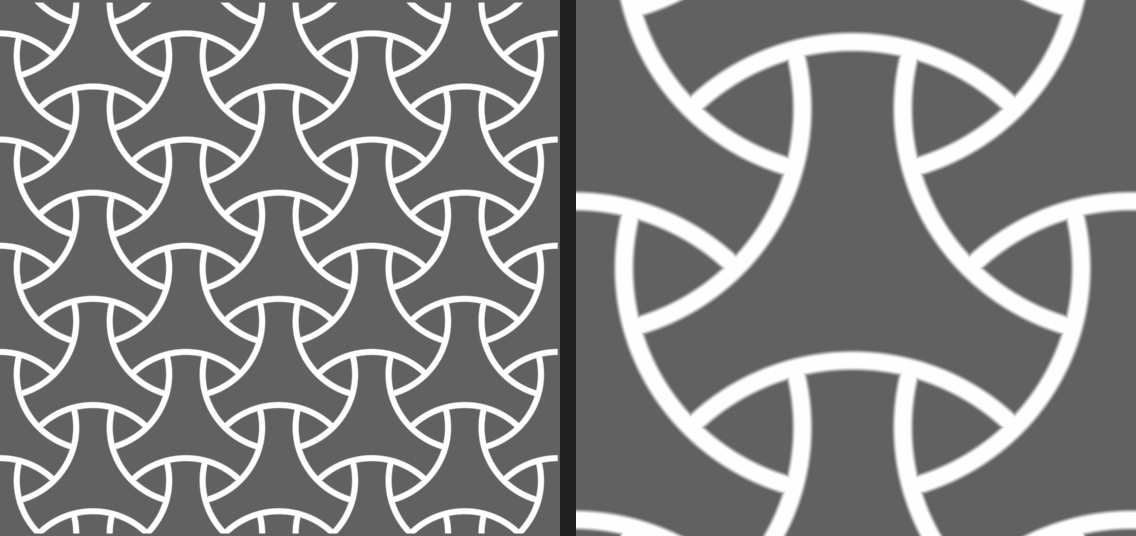
Left: the whole. Right: its middle third, enlarged.
A WebGL 2 fragment shader for this pattern:

```glsl
#version 300 es
precision highp float;

uniform vec2 u_resolution;
out vec4 fragColor;

#define REPEATS vec2(3.0, 5.0)
#define FIELD_MIN vec2(0.0, 0.0046)
#define FIELD_MAX vec2(0.996, 0.9952)
#define ARC_RADIUS 0.71
#define LINE_WIDTH 0.057
#define EDGE_SOFTNESS 0.009
#define GROUND_COLOR vec3(0.38)
#define LINE_COLOR vec3(0.995)

const float PI = 3.14159265;
const vec2 CELL = vec2(1.7320508, 1.0); // two lattice points per cell, spaced by 1

// Distance to three arcs on one circle, facing up, lower left and lower right.
float threeArcs(vec2 p) {
    float sector = PI / 1.5;
    float angle = abs(mod(atan(p.x, p.y) + 0.5 * sector, sector) - 0.5 * sector);
    // Each arc stops where it meets the neighbouring circle.
    float halfSpan = acos(0.5 / ARC_RADIUS);
    float radius = length(p);
    vec2 folded = radius * vec2(sin(angle), cos(angle));
    vec2 arcEnd = ARC_RADIUS * vec2(sin(halfSpan), cos(halfSpan));
    return angle < halfSpan ? abs(radius - ARC_RADIUS) : length(folded - arcEnd);
}

// Distance to the nearest arc of the triangular lattice.
float interlockedArcs(vec2 p) {
    float nearest = 1e3;
    for (int column = 0; column < 2; column++) {
        vec2 q = p - 0.5 * float(column) * CELL;
        q -= CELL * round(q / CELL);
        for (int row = -1; row <= 1; row++) {
            nearest = min(nearest, threeArcs(q - vec2(0.0, float(row))));
        }
    }
    return nearest;
}

void main() {
    vec2 uv = gl_FragCoord.xy / u_resolution;
    vec2 cellsPerCanvas = REPEATS / (FIELD_MAX - FIELD_MIN);
    vec2 p = (uv - FIELD_MIN) * cellsPerCanvas * CELL;

    // Keep edges at least one pixel soft on small canvases.
    float pixel = cellsPerCanvas.y / u_resolution.y;
    float soft = max(EDGE_SOFTNESS, 0.7 * pixel);
    float line = 1.0 - smoothstep(-soft, soft, interlockedArcs(p) - 0.5 * LINE_WIDTH);

    // Trim to whole repeats; the left side bleeds off the canvas.
    vec2 inset = min(p, REPEATS * CELL - p);
    inset.x = REPEATS.x * CELL.x - p.x;
    line *= smoothstep(-soft, soft, min(inset.x, inset.y));

    fragColor = vec4(mix(GROUND_COLOR, LINE_COLOR, line), 1.0);
}
```
